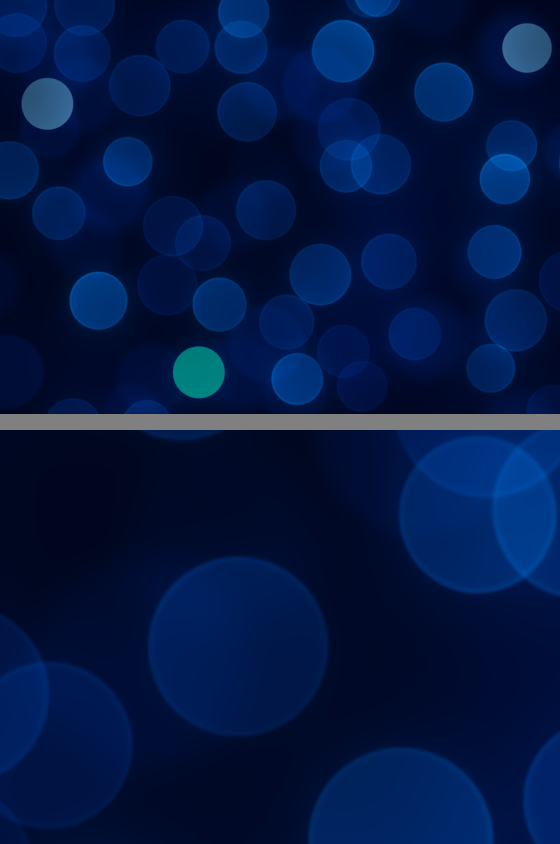
Top: the whole. Bottom: its middle third, enlarged.
Write a WebGL 1 fragment shader that draws this background.

```glsl
precision highp float;
// Out-of-focus blue light discs with thin rims over a dark navy haze.

uniform vec2 u_resolution;

#define DISC_COUNT 46
#define HAZE_COUNT 26
#define RADIUS_MIN 0.056
#define RADIUS_MAX 0.076
#define EDGE 0.0022
#define RIM_WIDTH 0.0028
#define GLOW_REACH 0.026
#define FAINT_TINT vec3(0.0, 0.035, 0.13)
#define STRONG_TINT vec3(0.0, 0.21, 0.44)
#define TEAL vec3(0.0, 0.53, 0.51)
#define PALE vec3(0.25, 0.45, 0.59)

float hash(float n) {
    return fract(sin(n * 12.9898 + 4.1) * 43758.547);
}

float hash2(vec2 p) {
    return fract(sin(dot(p, vec2(127.1, 311.7))) * 43758.547);
}

float valueNoise(vec2 p) {
    vec2 cell = floor(p);
    vec2 f = fract(p);
    f = f * f * (3.0 - 2.0 * f);
    float low = mix(hash2(cell), hash2(cell + vec2(1.0, 0.0)), f.x);
    float high = mix(hash2(cell + vec2(0.0, 1.0)), hash2(cell + vec2(1.0, 1.0)), f.x);
    return mix(low, high, f.y);
}

// Evenly spread sequence, loosened by jitter; spills slightly past the borders.
vec2 scatter(float i, vec2 start, float jitter, float aspect) {
    vec2 p = fract(start + i * vec2(0.75488, 0.56984));
    p += jitter * (vec2(hash(i + 11.3), hash(i + 57.9)) - 0.5);
    return (p * 1.06 - 0.03) * vec2(aspect, 1.0);
}

vec3 screenBlend(vec3 base, vec3 light) {
    return base + light * (1.0 - base);
}

// Navy ground with slow variation and darker corners.
vec3 background(vec2 p, float aspect) {
    float cloud = 0.65 * valueNoise(p * 3.2 + 7.0) + 0.35 * valueNoise(p * 6.5);
    vec2 c = (p - vec2(0.5 * aspect, 0.5)) / vec2(aspect, 1.0);
    float light = cloud * (1.0 - 1.1 * dot(c, c));
    return mix(vec3(0.0, 0.012, 0.07), vec3(0.0, 0.056, 0.26), light);
}

// Large blurred discs far behind the rest.
vec3 addHaze(vec3 color, vec2 p, float aspect) {
    for (int k = 0; k < HAZE_COUNT; k++) {
        float i = float(k);
        vec2 center = scatter(i + 100.0, vec2(0.21, 0.64), 0.25, aspect);
        float radius = mix(0.065, 0.095, hash(i + 140.2));
        float blur = mix(0.006, 0.035, hash(i + 171.7));
        float d = length(p - center) - radius;
        float fill = 1.0 - smoothstep(-blur, blur, d);
        color = screenBlend(color, FAINT_TINT * fill * mix(0.4, 1.0, hash(i + 203.1)));
    }
    return color;
}

// Crisp discs, drawn from back to front so the accents end on top.
vec3 addDiscs(vec3 color, vec2 p, float aspect) {
    float edge = max(EDGE, 0.8 / u_resolution.y);
    for (int k = 0; k < DISC_COUNT; k++) {
        float i = float(DISC_COUNT - 1 - k);
        bool isTeal = i < 0.5;
        bool isAccent = i < 11.5;
        bool isPale = isAccent && abs(mod(i, 9.0) - 1.0) < 0.5;
        bool isBright = isAccent && mod(i, 3.0) < 0.5;

        vec2 center = scatter(i, vec2(0.375, 0.135), isAccent ? 0.07 : 0.2, aspect);
        float radius = mix(RADIUS_MIN, RADIUS_MAX, hash(i + 31.7));
        vec2 q = p - center;
        float d = length(q) - radius;
        float level = isBright ? 0.95 : 0.8 * pow(hash(i + 83.3), 1.1);
        vec3 tint = mix(FAINT_TINT, STRONG_TINT, level);

        float fill = 1.0 - smoothstep(-edge, edge, d);
        float rim = exp(-pow((d + edge) / RIM_WIDTH, 2.0));
        float glow = exp(-max(d, 0.0) / GLOW_REACH) * (1.0 - fill);
        float lean = hash(i + 19.4) * 6.2832;
        float slope = dot(q, vec2(cos(lean), sin(lean))) / radius;
        float shade = 0.94 + 0.13 * slope + 0.06 * dot(q, q) / (radius * radius);

        color = screenBlend(color, tint * (fill * shade + 0.25 * glow));
        color += vec3(0.0, 0.075, 0.09) * rim * (0.2 + 0.7 * level) * (0.7 + 0.3 * slope);
        if (isTeal) color = mix(color, TEAL * (0.97 + 0.03 * slope), fill * 0.96);
        if (isPale) color = mix(color, PALE * shade, fill * 0.78);
    }
    return color;
}

void main() {
    float aspect = u_resolution.x / u_resolution.y;
    vec2 p = gl_FragCoord.xy / u_resolution.y;
    vec3 color = background(p, aspect);
    color = addHaze(color, p, aspect);
    color = addDiscs(color, p, aspect);
    gl_FragColor = vec4(clamp(color, 0.0, 1.0), 1.0);
}
```
